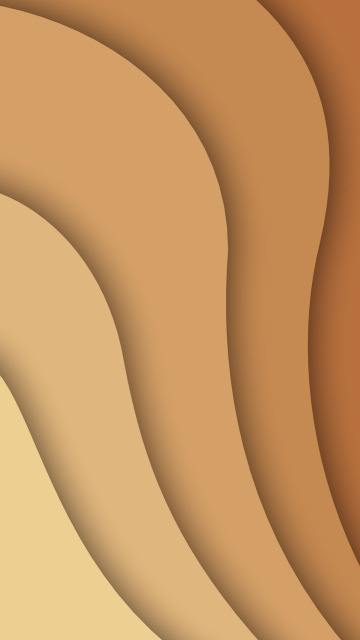
A Shadertoy shader for this background:

```glsl
// Stacked caramel paper layers with curved edges and soft shadows.
#define GRID vec2(434.0, 768.0)
#define STEPS 20
#define SHADOW_WIDTH 52.0
#define SHADOW_DEPTH 0.38
#define SHADOW_TINT vec3(0.95, 1.0, 1.03)
#define RUST vec3(0.720, 0.443, 0.243)
#define BROWN vec3(0.773, 0.540, 0.320)
#define CARAMEL vec3(0.830, 0.627, 0.404)
#define SAND vec3(0.875, 0.714, 0.490)
#define CREAM vec3(0.925, 0.812, 0.570)

vec2 bezier(vec2 a, vec2 b, vec2 c, vec2 d, float t) {
    float s = 1.0 - t;
    return s * s * s * a + 3.0 * s * s * t * b + 3.0 * s * t * t * c + t * t * t * d;
}

// Follows one downward curve over a range of t.
// edge.x keeps the nearest distance, edge.y the side: -1 inside, 1 outside.
void trace(vec2 p, vec2 a, vec2 b, vec2 c, vec2 d, vec2 range, inout vec2 edge) {
    vec2 start = bezier(a, b, c, d, range.x);
    for (int i = 1; i <= STEPS; i++) {
        vec2 end = bezier(a, b, c, d, mix(range.x, range.y, float(i) / float(STEPS)));
        vec2 along = end - start, q = p - start;
        float h = clamp(dot(q, along) / dot(along, along), 0.0, 1.0);
        edge.x = min(edge.x, length(q - h * along));
        if (p.y > start.y) {
            bool outside = p.y <= end.y && q.x * along.y > q.y * along.x;
            edge.y = outside ? 1.0 : -1.0;
        }
        start = end;
    }
}

// Signed distance to an edge of two joined curves, run past both ends.
float edgeDistance(vec2 p, vec2 a, vec2 b, vec2 c, vec2 joint, vec2 e, vec2 f, vec2 g) {
    vec2 edge = vec2(1e4, 1.0);
    trace(p, a, b, c, joint, vec2(-0.1, 1.0), edge);
    trace(p, joint, e, f, g, vec2(0.0, 1.15), edge);
    return edge.x * edge.y;
}

// Casts the layer's shadow on what lies below, then lays the layer on top.
void addLayer(inout vec3 color, vec3 paper, float dist, float pixel) {
    float shade = clamp(1.0 - max(dist, 0.0) / SHADOW_WIDTH, 0.0, 1.0);
    color *= 1.0 - SHADOW_DEPTH * shade * shade * SHADOW_TINT;
    color = mix(paper, color, smoothstep(-0.7 * pixel, 0.7 * pixel, dist));
}

void mainImage(out vec4 fragColor, in vec2 fragCoord) {
    // Design grid over the canvas, with y running down
    vec2 uv = fragCoord / iResolution.xy;
    vec2 p = vec2(uv.x, 1.0 - uv.y) * GRID;
    float pixel = GRID.y / iResolution.y;
    vec3 color = RUST;

    // Layers from back to front
    float dist = edgeDistance(p, vec2(309, 0), vec2(385, 70), vec2(416, 160),
        vec2(386, 290), vec2(358, 400), vec2(367, 545), vec2(434, 680));
    addLayer(color, BROWN, dist, pixel);

    dist = edgeDistance(p, vec2(0, 7), vec2(140, 35), vec2(275, 135),
        vec2(275, 300), vec2(264, 440), vec2(285, 615), vec2(411, 768));
    addLayer(color, CARAMEL, dist, pixel);

    dist = edgeDistance(p, vec2(0, 232), vec2(65, 257), vec2(132, 325),
        vec2(150, 437), vec2(170, 540), vec2(200, 643), vec2(311, 768));
    addLayer(color, SAND, dist, pixel);

    // The front edge is a single S curve
    vec2 front = vec2(1e4, 1.0);
    trace(p, vec2(0, 450), vec2(45, 510), vec2(71, 660), vec2(195, 768),
        vec2(-0.1, 1.15), front);
    addLayer(color, CREAM, front.x * front.y, pixel);

    fragColor = vec4(color, 1.0);
}
```
